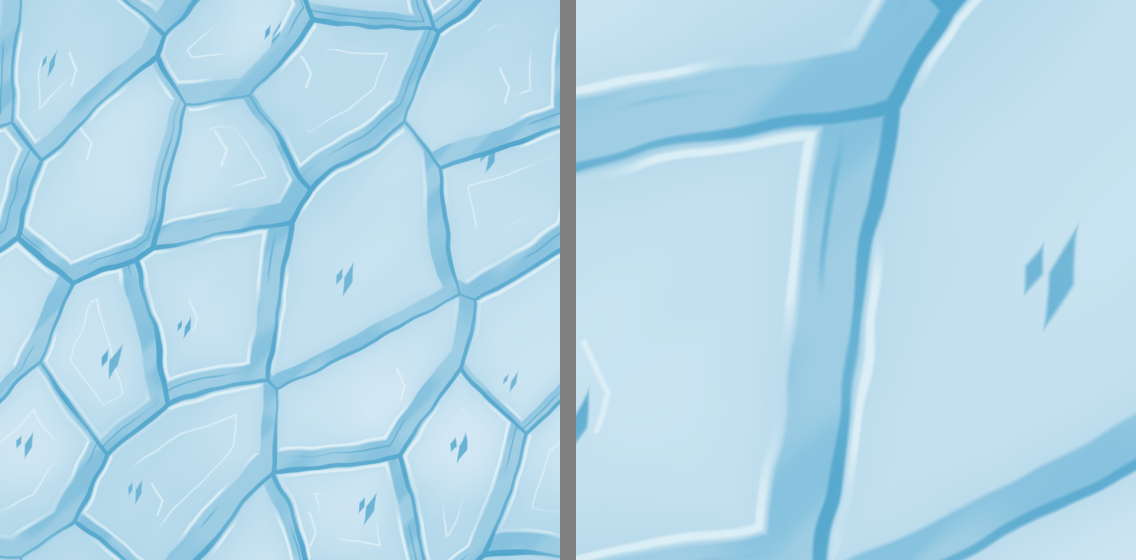
Left: the whole. Right: its middle third, enlarged.
Reproduce this texture procedurally as a three.js fragment shader.

```glsl
varying vec2 vUv;

const float GRID = 4.0;                     // ice plates per side
const vec2 GRAIN = vec2(0.6, 0.8);          // direction plates are stretched in
const vec2 SHADE_DIR = vec2(0.6, -0.8);     // rims facing this way are wide
const float SOFT = 0.002;

const vec3 ICE = vec3(0.715, 0.855, 0.920);
const vec3 PALE = vec3(0.825, 0.908, 0.953);
const vec3 RIM = vec3(0.610, 0.800, 0.890);
const vec3 RIM_DEEP = vec3(0.510, 0.750, 0.865);
const vec3 CRACK = vec3(0.320, 0.650, 0.800);
const vec3 GLINT = vec3(0.880, 0.945, 0.970);

struct Plate {
  vec2 id;         // wrapped grid cell
  vec2 local;      // canvas offset from the plate's site
  float crack;     // distance to the nearest crack
  float inner;     // distance to the inner border of the rim
  float edgeSeed;  // random value of the nearest rim
};

vec2 wrap(vec2 p, vec2 period) {
  return p - period * floor((p + 0.5) / period);
}

vec2 hash22(vec2 p) {
  vec3 q = fract((p.xyx + 11.0) * vec3(0.1031, 0.1030, 0.0973));
  q += dot(q, q.yzx + 33.33);
  return fract((q.xx + q.yz) * q.zy);
}

// Value noise that repeats once per unit of uv
float noise(vec2 uv, vec2 period) {
  vec2 p = uv * period;
  vec2 i = floor(p);
  vec2 f = p - i;
  f = f * f * f * (f * (f * 6.0 - 15.0) + 10.0);
  float a = hash22(wrap(i, period)).x;
  float b = hash22(wrap(i + vec2(1.0, 0.0), period)).x;
  float c = hash22(wrap(i + vec2(0.0, 1.0), period)).x;
  float d = hash22(wrap(i + 1.0, period)).x;
  return mix(mix(a, b, f.x), mix(c, d, f.x), f.y);
}

vec2 wobble(vec2 uv, float period) {
  return vec2(noise(uv, vec2(period)), noise(uv + 0.37, vec2(period))) - 0.5;
}

vec2 stretch(vec2 v) { return v - 0.35 * GRAIN * dot(GRAIN, v); }

vec2 site(vec2 cell) { return cell + 0.1 + 0.8 * hash22(wrap(cell, vec2(GRID))); }

float line(float d, float halfWidth) {
  return 1.0 - smoothstep(halfWidth - SOFT * 0.5, halfWidth + SOFT, abs(d));
}

float segment(vec2 p, vec2 a, vec2 b) {
  vec2 ab = b - a;
  return length(p - a - ab * clamp(dot(p - a, ab) / dot(ab, ab), 0.0, 1.0));
}

// Slanted rhombic chip
float shard(vec2 p, vec2 halfSize) {
  vec2 q = vec2(0.88 * p.x - 0.47 * p.y, 0.47 * p.x + 0.88 * p.y);
  float d = (abs(q.x + 0.15 * q.y) / halfSize.x + abs(q.y) / halfSize.y - 1.0) * halfSize.x;
  return 1.0 - smoothstep(-SOFT, SOFT, d);
}

Plate findPlate(vec2 uv) {
  vec2 p = uv * GRID;
  vec2 base = floor(p);
  vec2 home = base;
  float best = 100.0;
  for (int y = -2; y <= 2; y++) for (int x = -2; x <= 2; x++) {
    vec2 cell = base + vec2(float(x), float(y));
    vec2 v = stretch(site(cell) - p);
    if (dot(v, v) < best) { best = dot(v, v); home = cell; }
  }
  vec2 homeId = wrap(home, vec2(GRID));
  vec2 a = stretch(site(home) - p);
  Plate plate = Plate(homeId, (p - site(home)) / GRID, 1.0, 1.0, 0.0);
  for (int y = -2; y <= 2; y++) for (int x = -2; x <= 2; x++) {
    if (x == 0 && y == 0) continue;
    vec2 cell = home + vec2(float(x), float(y));
    vec2 b = stretch(site(cell) - p);
    vec2 n = normalize(b - a);
    vec2 normal = stretch(n);
    float d = dot(0.5 * (a + b), n) / length(normal) / GRID;
    float seed = hash22(homeId + wrap(cell, vec2(GRID)) + 40.0).x;
    float facing = smoothstep(-0.2, 0.7, dot(normalize(normal), SHADE_DIR));
    float inner = d - mix(0.004, 0.034, facing) * mix(0.65, 1.2, seed);
    plate.crack = min(plate.crack, d);
    if (inner < plate.inner) { plate.inner = inner; plate.edgeSeed = seed; }
  }
  return plate;
}

void main() {
  vec2 uv = vUv + 0.022 * wobble(vUv, 7.0) + 0.005 * wobble(vUv, 29.0);
  Plate plate = findPlate(uv);
  vec2 seed = hash22(plate.id + 70.0);
  vec2 seed2 = hash22(plate.id + 90.0);
  float streak = noise(vec2(vUv.x - vUv.y, vUv.x + vUv.y), vec2(22.0, 6.0));
  float patchy = noise(vUv, vec2(9.0));

  // Cloudy interior
  float cloud = smoothstep(0.25, 0.9, noise(vUv, vec2(4.0)));
  float glow = exp(-dot(plate.local, plate.local) / 0.007) * seed.x;
  vec3 color = mix(ICE, PALE, clamp(0.55 * cloud + 0.75 * glow + 0.12 * streak, 0.0, 1.0));
  color = mix(color, RIM, 0.3 * exp(-max(plate.inner, 0.0) / 0.018));

  // Faint facet line that echoes the outline
  float facet = line(plate.inner - 0.045, 0.001) * smoothstep(0.5, 0.65, noise(vUv, vec2(6.0)));
  color = mix(color, GLINT, 0.75 * facet * step(0.4, seed.y));

  // Chips and bent glints inside the plate
  vec2 q = plate.local - 0.09 * (seed - 0.5);
  float size = mix(0.7, 1.2, seed2.x);
  float chips = max(shard(q, vec2(0.007, 0.026) * size),
                    shard(q + vec2(0.016, -0.006), vec2(0.005, 0.013) * size));
  color = mix(color, mix(CRACK, RIM_DEEP, 0.6 * streak), 0.9 * chips * step(0.45, seed2.y));
  vec2 r = plate.local + 0.12 * (seed2 - 0.5) + vec2(0.03, 0.02);
  vec2 bend = vec2(0.012, 0.0);
  float stroke = min(segment(r, bend, vec2(-0.004, 0.032)), segment(r, bend, vec2(0.003, -0.026)));
  color = mix(color, GLINT, 0.8 * line(stroke, 0.0015) * step(seed2.y, 0.6));

  // Shaded rim, its fissure and its highlight
  float rim = 1.0 - smoothstep(-SOFT, SOFT, plate.inner);
  color = mix(color, mix(RIM, RIM_DEEP, smoothstep(0.35, 0.8, streak)), 0.92 * rim);
  float fissure = line(plate.inner + 0.011, 0.001) * smoothstep(0.5, 0.7, patchy);
  color = mix(color, CRACK, 0.6 * fissure);
  float highlight = line(plate.inner - 0.005, 0.002) * smoothstep(0.3, 0.55, patchy);
  color = mix(color, GLINT, 0.85 * highlight * smoothstep(0.2, 0.5, plate.edgeSeed));

  // Dark crack of uneven weight
  float weight = noise(vUv, vec2(11.0));
  float crack = line(plate.crack, mix(0.001, 0.0045, weight));
  color = mix(color, CRACK, crack * mix(0.55, 1.0, weight));

  gl_FragColor = vec4(color, 1.0);
}
```
